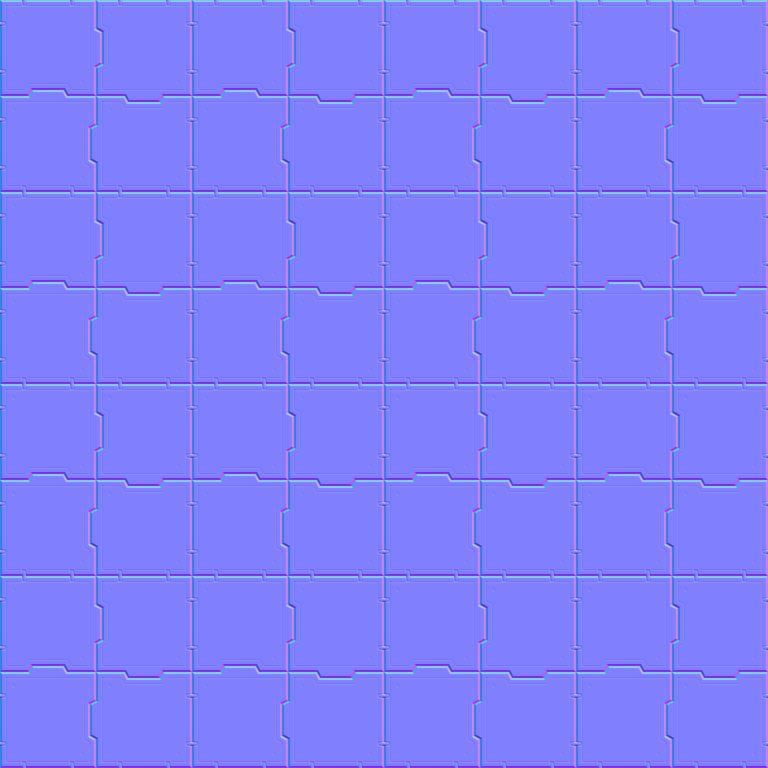
A Shadertoy shader for this texture map:

```glsl
// Normal map of square metal plates with notched seams, clips and engraved panel outlines.

// Distances from one seam: x to the groove, y to the plate rim (negative inside a notch).
vec2 seamDistance(float across, float along, float side) {
    float line = round(across);
    float notch = 0.0625 * mod(line, 2.0);      // every other seam is notched
    float y = (across - line) * side;
    float t = abs(fract(along) - 0.5);
    float ramp = 0.873 * (t - 0.2) + 0.489 * y;
    float s = min(y, max(y - notch, ramp));
    return vec2(abs(s), max(s, -y));
}

// Signed distance to the clips that bridge the straight seams, two per plate.
float clipDistance(float across, float along) {
    float line = round(across);
    float t = 0.5 * abs(fract(2.0 * along) - 0.5);
    vec2 d = vec2(abs(across - line), t) - vec2(0.055, 0.016);
    float box = length(max(d, 0.0)) + min(max(d.x, d.y), 0.0);
    return box + mod(line, 2.0);
}

// Short diagonal cuts near the four corners of each plate.
float cornerCut(vec2 p) {
    vec2 q = abs(fract(p) - 0.5);
    float u = (q.x + q.y) * 0.7071;
    float v = (q.x - q.y) * 0.7071;
    return length(vec2(v, max(abs(u - 0.488) - 0.033, 0.0)));
}

float plateHeight(vec2 p) {
    vec2 odd = mod(floor(p), 2.0);
    vec2 upright = seamDistance(p.x, p.y, 2.0 * odd.y - 1.0);
    vec2 level = seamDistance(p.y, p.x, 1.0 - 2.0 * odd.x);
    vec2 seam = min(upright, level);
    float height = -0.017 * (1.0 - smoothstep(0.0, 0.023, seam.x));

    // Clips fill the groove and have a fine outline
    float clip = min(clipDistance(p.x, p.y), clipDistance(p.y, p.x));
    height *= smoothstep(-0.004, 0.006, clip);
    height -= 0.005 * (1.0 - smoothstep(0.0, 0.01, abs(clip)));

    // Faint engraving
    float engraving = min(abs(seam.y - 0.065), cornerCut(p));
    return height - 0.0016 * (1.0 - smoothstep(0.0, 0.009, engraving));
}

vec3 plateNormal(vec2 p, float e) {
    float dx = plateHeight(p + vec2(e, 0.0)) - plateHeight(p - vec2(e, 0.0));
    float dy = plateHeight(p + vec2(0.0, e)) - plateHeight(p - vec2(0.0, e));
    return normalize(vec3(-dx, -dy, 2.0 * e));
}

void mainImage(out vec4 fragColor, in vec2 fragCoord) {
    vec2 plates = 8.0 * fragCoord / iResolution.xy;
    float quarter = 2.0 / iResolution.y;        // a quarter pixel in plate units

    // Average four samples per pixel for smooth edges
    vec3 normal = vec3(0.0);
    for (int i = 0; i < 4; i++) {
        vec2 corner = vec2(i % 2, i / 2) * 2.0 - 1.0;
        normal += 0.25 * plateNormal(plates + corner * quarter, max(quarter, 0.003));
    }
    fragColor = vec4(normal * 0.5 + 0.5, 1.0);
}
```
